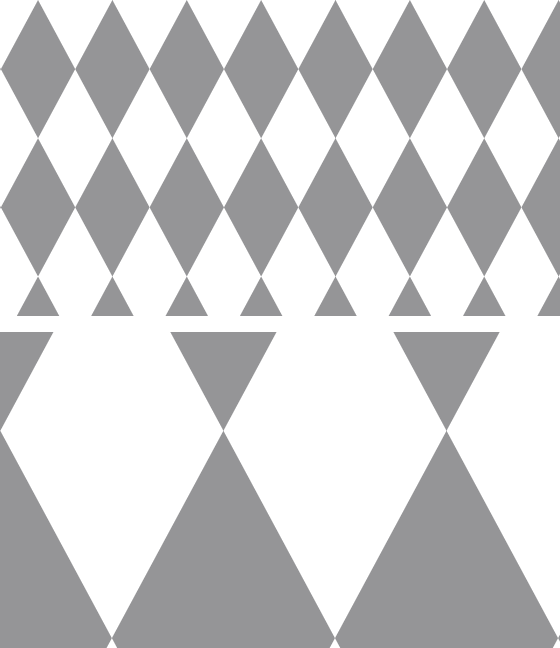
Top, the full canvas; bottom, a detail of the centre.
Write a Shadertoy shader that draws this pattern.

```glsl
// Harlequin pattern: tall flat grey diamonds on white, touching tip to tip.
// The plane is folded into one cell per diamond, and the exact distance
// to the diamond's slanted sides gives a one-pixel smooth edge.

// Signed distance to the sides of a diamond with the given half width and height
float diamondDistance(vec2 p, vec2 halfSize) {
    vec2 slope = 1.0 / halfSize;
    return (dot(abs(p), slope) - 1.0) / length(slope);
}

void mainImage(out vec4 fragColor, in vec2 fragCoord) {
    // Canvas height is one unit; rows are counted down from the top edge
    vec2 p = vec2(fragCoord.x, iResolution.y - fragCoord.y) / iResolution.y;

    // Repeat: about 7.55 columns across, 2.29 rows down
    vec2 cell = vec2(0.23534, 0.4375);
    vec2 local = (fract((p - vec2(0.0027, 0.0)) / cell) - 0.5) * cell;

    // Flat fill with a smoothed edge
    float d = diamondDistance(local, 0.5 * cell);
    float coverage = clamp(0.5 - d * iResolution.y, 0.0, 1.0);

    vec3 white = vec3(1.0);
    vec3 grey = vec3(0.584, 0.584, 0.592);
    fragColor = vec4(mix(white, grey, coverage), 1.0);
}
```
